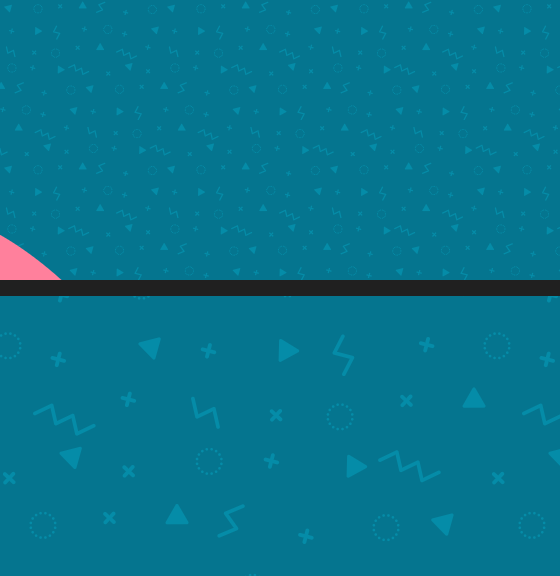
Top: the whole. Bottom: its middle third, enlarged.
Write a Shadertoy shader that draws this pattern.

```glsl
// Teal confetti wallpaper in half-drop repeat, with a pink hill in the lower left corner.

float hash(float n) {
    return fract(sin(n * 12.99 + 4.1) * 4375.85);
}

vec2 rotate(vec2 p, float angle) {
    float c = cos(angle), s = sin(angle);
    return vec2(c * p.x + s * p.y, c * p.y - s * p.x);
}

// Folds the plane into one of n equal sectors, centred on the x axis.
vec2 foldSectors(vec2 p, float n) {
    float sector = 6.28319 / n;
    float a = mod(atan(p.y, p.x), sector) - 0.5 * sector;
    return length(p) * vec2(cos(a), sin(a));
}

float roundedTriangle(vec2 p) {
    vec2 q = foldSectors(p, 3.0);
    vec2 edge = vec2(q.x - 3.9, max(abs(q.y) - 6.75, 0.0));
    return (q.x > 3.9 ? length(edge) : edge.x) - 1.1;
}

float dottedRing(vec2 p) {
    return length(foldSectors(p, 16.0) - vec2(8.5, 0.0)) - 0.87;
}

float cross2(vec2 p) {
    vec2 q = abs(p);
    q = q.x > q.y ? q : q.yx;
    return length(vec2(max(q.x - 4.1, 0.0), q.y)) - 1.3;
}

// Mirrors every second stroke, so the whole line becomes one segment.
float zigzag(vec2 p, float strokesPerSide) {
    float k = clamp(floor(p.x / 8.0 + 0.5), -strokesPerSide, strokesPerSide);
    p.x -= 8.0 * k;
    if (mod(k, 2.0) > 0.5) p.x = -p.x;
    vec2 tip = vec2(4.0, -5.0);
    return length(p - tip * clamp(dot(p, tip) / dot(tip, tip), -1.0, 1.0)) - 1.25;
}

// Each kind number from 0 to 27 is one motif of the repeat.
float motif(vec2 p, float kind) {
    if (kind < 7.0) return roundedTriangle(rotate(p, 0.52 + 0.8 * mod(kind + 1.0, 3.0)));
    if (kind < 12.0) return dottedRing(p);
    if (kind < 17.0) {
        float turn = 0.45 + 0.7 * max(kind - 14.0, 0.0);
        return zigzag(rotate(p, turn), kind < 14.0 ? 2.0 : 1.0);
    }
    return cross2(rotate(p, hash(kind + 60.0) < 0.35 ? 0.25 : 0.75));
}

// Jittered 7 x 4 grid; each block of four rows slides by half a repeat.
float confetti(vec2 p) {
    vec2 cell = vec2(47.9, 41.4);
    float nearest = 1e3;
    for (int j = -1; j <= 1; j++) {
        float row = floor(p.y / cell.y) + float(j);
        float slide = 3.5 * cell.x * floor(row / 4.0);
        for (int i = -1; i <= 1; i++) {
            float column = floor((p.x + slide) / cell.x) + float(i);
            float index = mod(column, 7.0) + 7.0 * mod(row, 4.0);
            float kind = mod(floor(index * 11.0 + 0.5), 28.0);
            vec2 jitter = 0.44 * (vec2(hash(kind), hash(kind + 31.0)) - 0.5);
            vec2 centre = (vec2(column, row) + 0.5 + jitter) * cell - vec2(slide, 0.0);
            nearest = min(nearest, motif(p - centre, kind));
        }
    }
    return nearest;
}

void mainImage(out vec4 fragColor, in vec2 fragCoord) {
    // The canvas is 1152 units wide; the motifs hang from its top edge.
    float unitsPerPixel = 1152.0 / iResolution.x;
    vec2 p = fragCoord * unitsPerPixel;
    vec2 fromTop = vec2(p.x, iResolution.y * unitsPerPixel - p.y);

    vec3 teal = vec3(0.02, 0.46, 0.56);
    vec3 lightTeal = vec3(0.02, 0.55, 0.66);
    vec3 pink = vec3(1.0, 0.50, 0.61);

    float ink = clamp(0.5 - confetti(fromTop) / unitsPerPixel, 0.0, 1.0);
    vec3 color = mix(teal, lightTeal, ink);

    // Pink hill, falling more steeply to the right.
    float crest = 93.0 - 0.57 * p.x - 0.0013 * p.x * p.x;
    float slope = 0.57 + 0.0026 * p.x;
    float hill = (p.y - crest) / sqrt(1.0 + slope * slope);
    color = mix(color, pink, clamp(0.5 - hill / unitsPerPixel, 0.0, 1.0));

    fragColor = vec4(color, 1.0);
}
```
